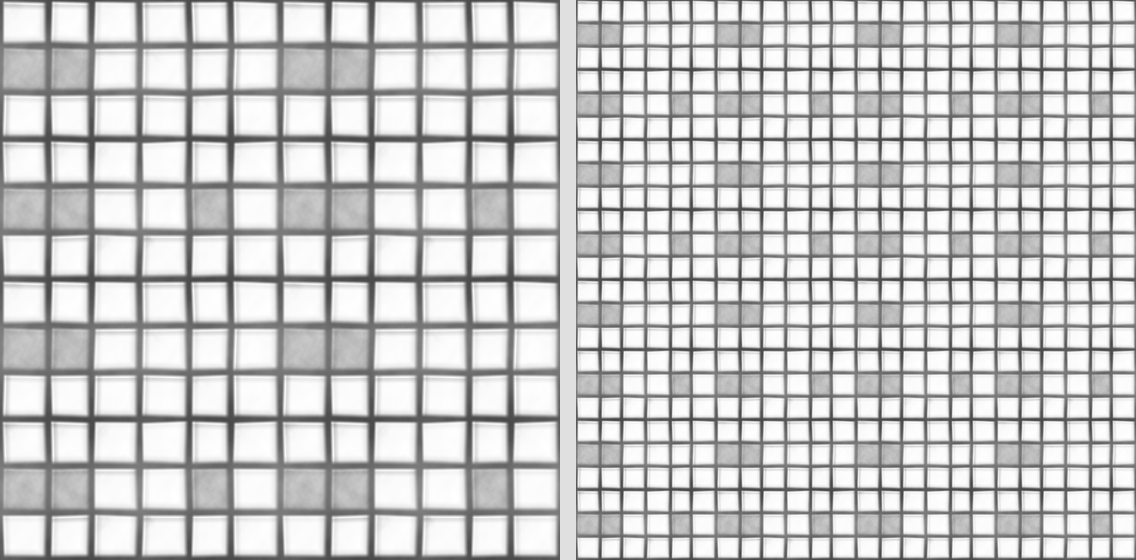
Left: one tile. Right: repeated 2 by 2.
Reproduce this texture procedurally as a three.js fragment shader.

```glsl
// Glazed square wall tiles, white with a few grey ones, in soft dark grout.
varying vec2 vUv;

const float TILES = 12.0;         // tiles across and down
const float PERIOD = 6.0;         // tiles before the layout repeats
const float TAU = 6.2831853;
const float WHITE_GLAZE = 0.99;
const float GREY_GLAZE = 0.755;
const float GROUT = 0.40;
const float GROUT_VARIATION = 0.08;
const float ROW_OFFSET = 0.01;    // lengths below are in tile widths
const float EDGE_TILT = 0.02;
const vec2 CRISP_EDGE = vec2(0.02, 0.10);  // left and top sides
const vec2 SOFT_EDGE = vec2(0.02, 0.145);  // right and bottom sides
const float BEVEL_SHADE = 0.15;
const float SMUDGE = 0.10;

float hash(vec2 cell, float seed) {
  return fract(sin(dot(cell, vec2(12.99, 78.23)) + seed * 37.7) * 4375.85);
}

// Uneven column borders, repeating every PERIOD columns.
float columnEdge(float i) {
  return i + 0.0078 * (1.0 + cos(TAU * i / 2.0)) + 0.054 * sin(TAU * i / 3.0);
}

// Layered warped sines that wrap after PERIOD tiles; roughly -1 to 1.
float clouds(vec2 p) {
  vec2 q = p * TAU / PERIOD;
  float sum = 0.0;
  float weight = 0.5;
  vec2 k = vec2(5.0, 4.0);
  for (int i = 0; i < 4; i++) {
    vec2 bend = 1.3 * sin(q.yx * k + float(i) * 2.1);
    sum += weight * sin(q.x * k.x + bend.x) * cos(q.y * k.y - q.x * 3.0 + bend.y);
    k = k * 2.0 + vec2(1.0, -1.0);
    weight *= 0.6;
  }
  return sum;
}

// One where the layout has a grey tile.
float greyTile(vec2 cell) {
  float greyRow = 1.0 - step(0.5, abs(mod(cell.y, 3.0) - 1.0));
  float pair = 1.0 - step(1.5, cell.x);
  float single = (1.0 - step(0.5, abs(cell.x - 4.0))) * (1.0 - step(1.5, cell.y));
  return greyRow * max(pair, single);
}

void main() {
  vec2 p = vUv * TILES - vec2(0.0, ROW_OFFSET);

  // Tile lookup
  float column = floor(p.x);
  if (p.x < columnEdge(column)) column -= 1.0;
  else if (p.x >= columnEdge(column + 1.0)) column += 1.0;
  float row = floor(p.y);
  vec2 cell = mod(vec2(column, row) + 0.5, PERIOD) - 0.5;
  cell = floor(cell + 0.5);

  // Distances to the four sides, slightly crooked
  float left = p.x - columnEdge(column);
  float right = columnEdge(column + 1.0) - p.x;
  float bottom = p.y - row;
  float top = 1.0 - bottom;
  vec2 along = vec2(left, bottom) * 2.0 - 1.0;
  left += EDGE_TILT * along.y * (hash(cell, 1.0) * 2.0 - 1.0);
  right += EDGE_TILT * along.y * (hash(cell, 2.0) * 2.0 - 1.0);
  bottom += EDGE_TILT * along.x * (hash(cell, 3.0) * 2.0 - 1.0);
  top += EDGE_TILT * along.x * (hash(cell, 4.0) * 2.0 - 1.0);

  // Tile coverage
  float cover = smoothstep(CRISP_EDGE.x, CRISP_EDGE.y, left)
              * smoothstep(CRISP_EDGE.x, CRISP_EDGE.y, top)
              * smoothstep(SOFT_EDGE.x, SOFT_EDGE.y, right)
              * smoothstep(SOFT_EDGE.x, SOFT_EDGE.y, bottom);

  // Glaze: bright rim with a shaded line behind it, soft far sides
  float grey = greyTile(cell);
  float cloud = clouds(p);
  vec2 rim = vec2(left, top);
  vec2 line = smoothstep(0.09, 0.13, rim) * (1.0 - smoothstep(0.12, 0.24, rim));
  vec2 farSide = 1.0 - smoothstep(0.08, 0.26, vec2(right, bottom));
  float shade = line.x * hash(cell, 5.0) + line.y * hash(cell, 6.0)
              + 0.6 * max(farSide.x, farSide.y);
  float corner = exp(-9.0 * dot(rim - 0.12, rim - 0.12));
  float smudge = corner * hash(cell, 7.0) * max(0.0, 0.5 + cloud);

  float white = WHITE_GLAZE + 0.012 * cloud - BEVEL_SHADE * shade - SMUDGE * smudge;
  float dull = GREY_GLAZE + 0.06 * cloud + 0.04 * along.y
             - 0.5 * BEVEL_SHADE * shade - 0.06 * corner;
  float glaze = mix(white, dull, grey);

  // Grout: paler around the grey rows and every third column border
  float grout = GROUT + GROUT_VARIATION * cos(TAU * (p.y - 1.5) / 3.0)
              + 0.4 * GROUT_VARIATION * cos(TAU * p.x / 3.0) + 0.03 * cloud;

  gl_FragColor = vec4(vec3(clamp(mix(grout, glaze, cover), 0.0, 1.0)), 1.0);
}
```
